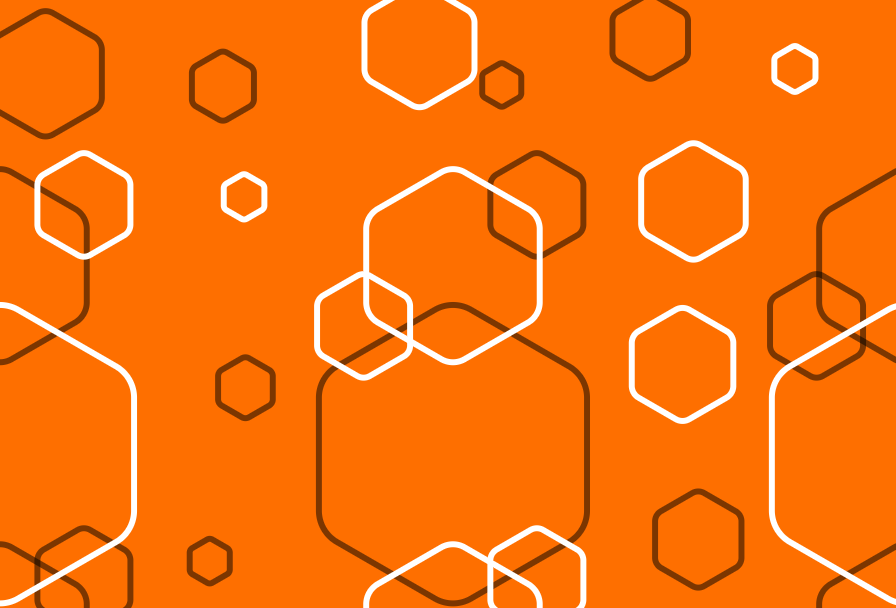
A WebGL 2 fragment shader for this background:

```glsl
#version 300 es
precision highp float;

uniform vec2 u_resolution;
out vec4 fragColor;

// Lengths are in canvas heights
const vec3 ORANGE = vec3(0.995, 0.435, 0.0);
const vec3 WHITE = vec3(1.0);
const float SHADE = 0.51;           // opacity of a dark outline
const float HALF_STROKE = 0.0049;
const float ROUNDING = 0.27;        // corner radius per apothem
const float SCATTER_PITCH = 0.25;
const float SCATTER_JITTER = 0.55;
const vec2 SCATTER_APOTHEM = vec2(0.031, 0.098);
const float SCATTER_CLEARANCE = 0.35;
const float LIGHT_SHARE = 0.42;
const uint SEED = 11u;

// A lattice of equal hexagons whose tone alternates from cell to cell
struct Lattice {
    vec2 origin;
    vec2 pitch;
    float apothem;
    vec2 parity;
    float shift;
};
const int LATTICE_COUNT = 4;
const Lattice LATTICES[LATTICE_COUNT] = Lattice[](
    Lattice(vec2(0.0, 0.253), vec2(0.745, 1.234), 0.2205, vec2(1.0, 0.0), 1.0),
    Lattice(vec2(0.0, 0.563), vec2(0.745, 0.617), 0.1427, vec2(1.0, 0.0), 0.0),
    Lattice(vec2(0.138, 0.663), vec2(0.745, 0.617), 0.0765, vec2(1.0, 1.0), 1.0),
    Lattice(vec2(0.598, 0.464), vec2(0.745, 1.234), 0.0765, vec2(1.0, 0.0), 1.0)
);

// Integer hash, four values in 0..1
vec4 hash4(vec2 cell) {
    uvec4 v = uvec4(uvec2(ivec2(cell)), SEED, SEED * 7u);
    v = v * 1664525u + 1013904u;
    v.x += v.y * v.w; v.y += v.z * v.x; v.z += v.x * v.y; v.w += v.y * v.z;
    v ^= v >> 16u;
    v.x += v.y * v.w; v.y += v.z * v.x; v.z += v.x * v.y; v.w += v.y * v.z;
    return vec4(v >> 8u) / 16777216.0;
}

// Signed distance to a rounded hexagon standing on a corner
float hexagonDistance(vec2 p, float apothem) {
    const vec3 k = vec3(-0.8660, 0.5, 0.57735);
    float corner = apothem * ROUNDING;
    float inner = apothem - corner;
    p = abs(p.yx);
    p -= 2.0 * min(dot(k.xy, p), 0.0) * k.xy;
    p -= vec2(clamp(p.x, -k.z * inner, k.z * inner), inner);
    return length(p) * sign(p.y) - corner;
}

// Distance to the nearest hexagon of a lattice, and its tone (1 is light)
vec2 latticeHexagon(vec2 p, Lattice l) {
    vec2 cell = round((p - l.origin) / l.pitch);
    float d = hexagonDistance(p - l.origin - cell * l.pitch, l.apothem);
    return vec2(d, mod(dot(cell, l.parity) + l.shift, 2.0));
}

float latticeClearance(vec2 p) {
    float clearance = 1.0;
    for (int i = 0; i < LATTICE_COUNT; i++)
        clearance = min(clearance, latticeHexagon(p, LATTICES[i]).x);
    return clearance;
}

// Adds one outline: x keeps the light left by dark strokes, y covers white
void addOutline(inout vec2 ink, float d, bool light, float pixel) {
    float cover = clamp(0.5 - (abs(d) - HALF_STROKE) / pixel, 0.0, 1.0);
    if (light) ink.y = max(ink.y, cover);
    else ink.x *= 1.0 - SHADE * cover;
}

void main() {
    vec2 p = gl_FragCoord.xy / u_resolution.y;
    float pixel = 1.0 / u_resolution.y;
    vec2 ink = vec2(1.0, 0.0);

    // Large hexagons and their companions
    for (int i = 0; i < LATTICE_COUNT; i++) {
        vec2 hexagon = latticeHexagon(p, LATTICES[i]);
        addOutline(ink, hexagon.x, hexagon.y > 0.5, pixel);
    }

    // Small hexagons scattered over the gaps
    vec2 home = floor(p / SCATTER_PITCH);
    for (int y = -1; y <= 1; y++)
    for (int x = -1; x <= 1; x++) {
        vec2 cell = home + vec2(x, y);
        vec4 h = hash4(cell);
        vec2 centre = (cell + 0.5 + (h.xy - 0.5) * SCATTER_JITTER) * SCATTER_PITCH;
        float apothem = mix(SCATTER_APOTHEM.x, SCATTER_APOTHEM.y, h.z * h.z);
        if (latticeClearance(centre) < apothem * SCATTER_CLEARANCE) continue;
        addOutline(ink, hexagonDistance(p - centre, apothem), h.w < LIGHT_SHARE, pixel);
    }

    fragColor = vec4(mix(ORANGE * ink.x, WHITE, ink.y), 1.0);
}
```
